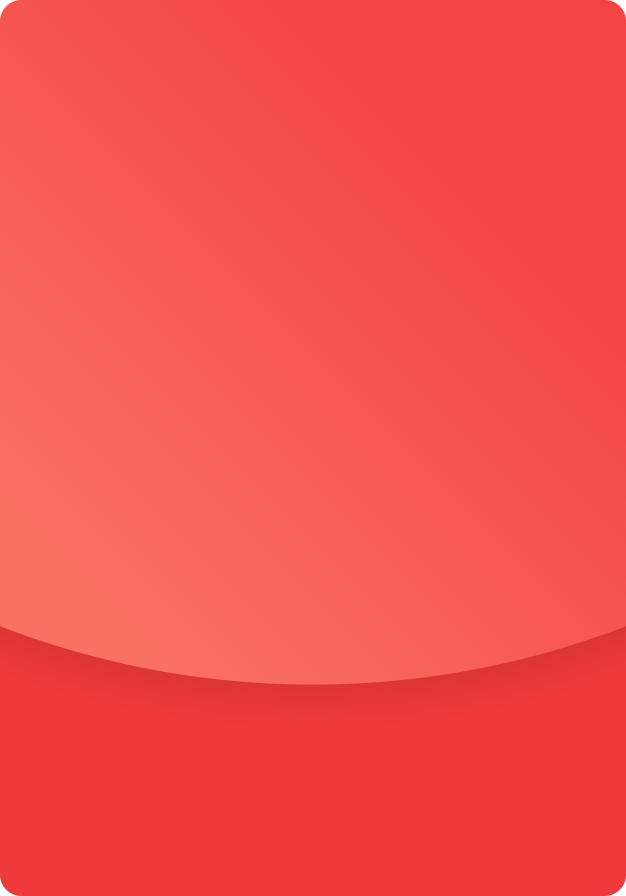
Reproduce this background procedurally as a WebGL 1 fragment shader.

```glsl
precision highp float;

uniform vec2 u_resolution;

// Lengths are in canvas widths
#define CORNER_RADIUS 0.034
#define ARC_RADIUS 1.387
#define ARC_BOTTOM 0.3377
#define GRADIENT_START 0.640
#define GRADIENT_END 1.955
#define SHADOW_STRENGTH 0.13
#define SHADOW_INNER -0.06
#define SHADOW_OUTER 0.09
#define CORAL vec3(0.980, 0.440, 0.382)
#define RED vec3(0.957, 0.263, 0.263)
#define BASE_RED vec3(0.943, 0.227, 0.224)
#define PAGE_WHITE vec3(1.0)

float roundedBox(vec2 p, vec2 halfSize, float radius) {
  vec2 q = abs(p) - halfSize + radius;
  return length(max(q, 0.0)) + min(max(q.x, q.y), 0.0) - radius;
}

// Antialiased coverage of the inside of a distance field
float coverage(float dist, float pixel) {
  return clamp(0.5 - dist / pixel, 0.0, 1.0);
}

void main() {
  float pixel = 1.0 / u_resolution.x;
  vec2 p = gl_FragCoord.xy * pixel;
  vec2 cardSize = u_resolution * pixel;

  // Lower panel, darkened by the soft shadow of the disc
  vec2 arcCenter = vec2(0.5, ARC_BOTTOM + ARC_RADIUS);
  float arcDist = length(p - arcCenter) - ARC_RADIUS;
  float shadow = 1.0 - smoothstep(SHADOW_INNER, SHADOW_OUTER, arcDist);
  vec3 color = BASE_RED * (1.0 - SHADOW_STRENGTH * shadow);

  // Large disc with a diagonal gradient
  float blend = (p.x + p.y - GRADIENT_START) / (GRADIENT_END - GRADIENT_START);
  vec3 discColor = mix(CORAL, RED, clamp(blend, 0.0, 1.0));
  color = mix(color, discColor, coverage(arcDist, pixel));

  // Rounded card corners
  float cardDist = roundedBox(p - 0.5 * cardSize, 0.5 * cardSize, CORNER_RADIUS);
  color = mix(PAGE_WHITE, color, coverage(cardDist, pixel));

  gl_FragColor = vec4(color, 1.0);
}
```
